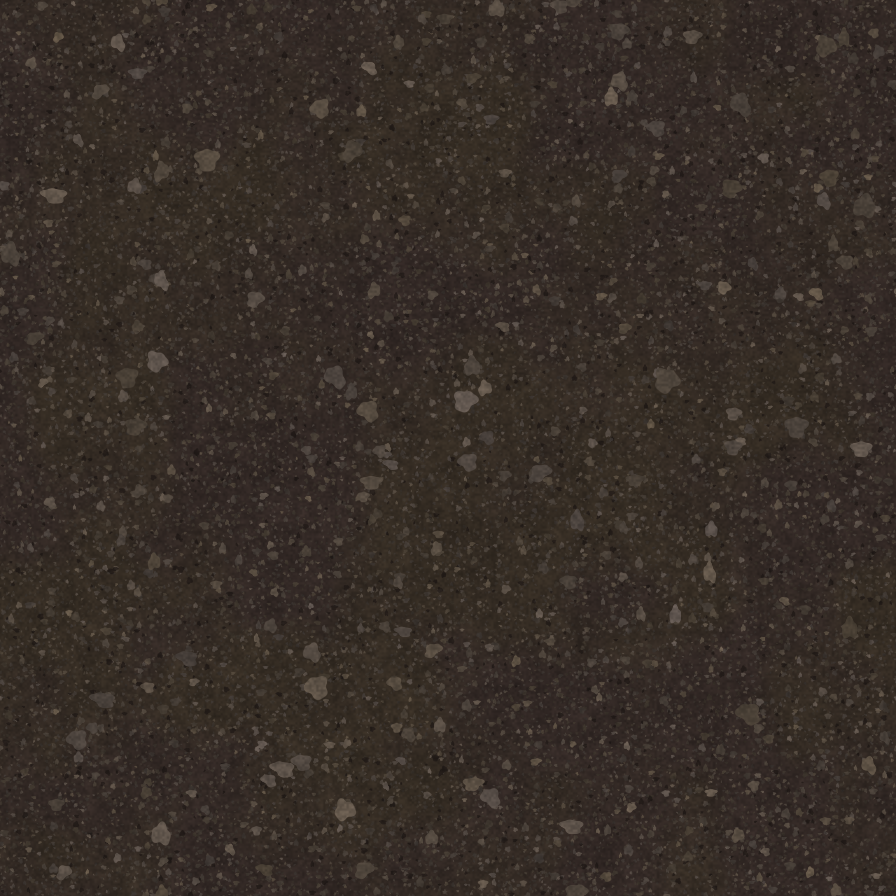
A WebGL 2 fragment shader for this texture:

```glsl
#version 300 es
precision highp float;

uniform vec2 u_resolution;
out vec4 outColor;

const float TAU = 6.2831853;

float hash(vec2 cell, float seed) {
    return fract(sin(dot(cell, vec2(127.1, 311.7)) + seed * 74.7) * 43758.5453);
}

// Value noise that wraps after a whole number of cells
float wrapNoise(vec2 uv, vec2 count, float seed) {
    vec2 p = uv * count;
    vec2 cell = floor(p);
    vec2 f = p - cell;
    f = f * f * (3.0 - 2.0 * f);
    vec2 lo = mod(cell, count);
    vec2 hi = mod(cell + 1.0, count);
    float bottom = mix(hash(lo, seed), hash(vec2(hi.x, lo.y), seed), f.x);
    float top = mix(hash(vec2(lo.x, hi.y), seed), hash(hi, seed), f.x);
    return mix(bottom, top, f.y);
}

float cloud(vec2 uv, float count, float seed) {
    float sum = 0.0;
    float weight = 0.5;
    for (int i = 0; i < 4; i++) {
        sum += weight * wrapNoise(uv, vec2(count), seed + float(i));
        count *= 2.0;
        weight *= 0.5;
    }
    return sum / 0.9375;
}

// Scattered angular pebbles: x = coverage, y = random tone, z = random hue
vec3 pebbles(vec2 uv, float count, float density, vec2 radii, float soft, float seed) {
    vec2 p = uv * count;
    vec2 base = floor(p);
    vec3 best = vec3(0.0);
    for (int y = -1; y <= 1; y++) {
        for (int x = -1; x <= 1; x++) {
            vec2 cell = base + vec2(x, y);
            vec2 id = mod(cell, count);
            if (hash(id, seed) > density) continue;
            vec2 center = cell + vec2(hash(id, seed + 1.0), hash(id, seed + 2.0));
            float turn = TAU * hash(id, seed + 3.0);
            float size = hash(id, seed + 4.0);
            float radius = mix(radii.x, radii.y, size * size);
            float c = cos(turn);
            float s = sin(turn);
            vec2 q = mat2(c, -s, s, c) * (p - center);
            q.y *= mix(1.0, 1.7, hash(id, seed + 5.0));
            float angle = atan(q.y, q.x);
            float outline = 1.0 + 0.14 * sin(3.0 * angle + turn * 5.0)
                                + 0.09 * sin(5.0 * angle + turn * 9.0);
            float dist = length(q) - radius * outline;
            float edge = soft * count;
            float cover = 1.0 - smoothstep(-edge, edge, dist);
            if (cover > best.x) {
                best = vec3(cover, hash(id, seed + 6.0), hash(id, seed + 7.0));
            }
        }
    }
    return best;
}

// Lays pebbles over the ground, with tones between dim and bright
vec3 layPebbles(vec3 ground, vec3 pebble, float dim, float bright) {
    vec3 warm = vec3(0.350, 0.305, 0.250);
    vec3 cool = vec3(0.340, 0.305, 0.285);
    vec3 stone = mix(warm, cool, pebble.z) * mix(dim, bright, pebble.y * pebble.y);
    return mix(ground, stone, pebble.x);
}

void main() {
    vec2 uv = gl_FragCoord.xy / u_resolution;
    float soft = max(0.0009, 0.6 / min(u_resolution.x, u_resolution.y));

    // Dark soil with broad olive and umber patches
    float patches = smoothstep(0.3, 0.7, cloud(uv, 9.0, 3.0));
    float clumps = cloud(uv, 40.0, 11.0);
    vec3 color = mix(vec3(0.196, 0.157, 0.144), vec3(0.208, 0.174, 0.138), patches);
    color *= 0.86 + 0.26 * clumps;

    // Fine grit
    vec3 dust = pebbles(uv, 210.0, 0.42, vec2(0.22, 0.5), soft, 20.0);
    color = layPebbles(color, dust * vec3(0.8, 1.0, 1.0), 0.62, 1.0);
    vec3 grit = pebbles(uv, 115.0, 0.38, vec2(0.18, 0.42), soft, 30.0);
    color = layPebbles(color, grit * vec3(0.85, 1.0, 1.0), 0.66, 1.12);

    // Small dark pits
    vec3 pits = pebbles(uv, 95.0, 0.16, vec2(0.14, 0.36), soft, 40.0);
    color = mix(color, vec3(0.115, 0.090, 0.080), 0.75 * pits.x);

    // Gravel, from small chips to the largest stones
    vec3 chips = pebbles(uv, 62.0, 0.32, vec2(0.16, 0.38), soft, 50.0);
    color = layPebbles(color, chips * vec3(0.9, 1.0, 1.0), 0.74, 1.18);
    vec3 stones = pebbles(uv, 30.0, 0.24, vec2(0.15, 0.42), soft, 60.0);
    color = layPebbles(color, stones * vec3(0.92, 1.0, 1.0), 0.82, 1.2);

    // Rough grain over soil and stones
    float grain = 0.6 * wrapNoise(uv, vec2(384.0), 70.0) + 0.4 * wrapNoise(uv, vec2(170.0), 80.0);
    color *= 1.0 + 0.38 * (grain - 0.5);

    outColor = vec4(color, 1.0);
}
```
